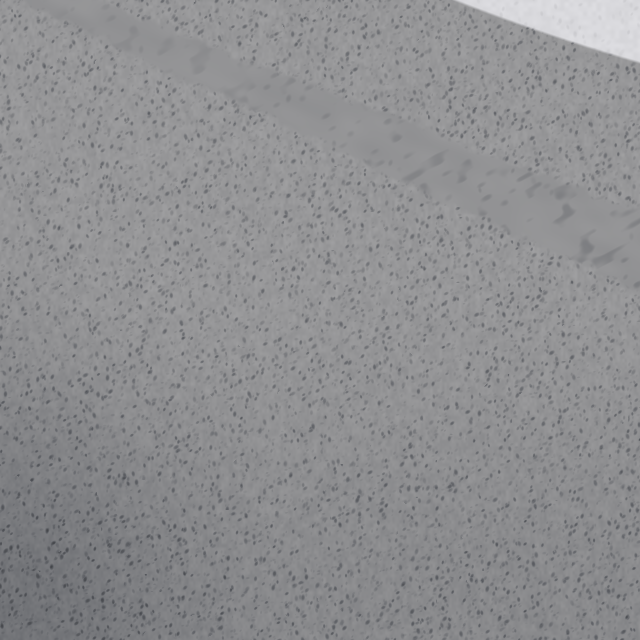
A Shadertoy shader for this texture:

```glsl
float hash(vec2 p) {
    vec3 q = fract(vec3(p.xyx) * 0.1031);
    q += dot(q, q.yzx + 33.33);
    return fract((q.x + q.y) * q.z);
}

float valueNoise(vec2 p) {
    vec2 cell = floor(p), f = fract(p);
    f = f * f * (3.0 - 2.0 * f);
    float low = mix(hash(cell), hash(cell + vec2(1, 0)), f.x);
    float high = mix(hash(cell + vec2(0, 1)), hash(cell + vec2(1, 1)), f.x);
    return mix(low, high, f.y);
}

vec2 rotate(vec2 p, float angle) {
    float c = cos(angle), s = sin(angle);
    return vec2(c * p.x - s * p.y, s * p.x + c * p.y);
}

// Soft, upright ellipses scattered one per cell; returns their darkness.
float grains(vec2 uv, float frequency, float density, float seed) {
    vec2 p = uv * frequency;
    vec2 home = floor(p);
    float darkness = 0.0;
    for (int y = -1; y <= 1; y++) {
        for (int x = -1; x <= 1; x++) {
            vec2 cell = home + vec2(x, y);
            vec2 id = cell + seed;
            float present = step(hash(id + 11.3), density);
            vec2 centre = cell + vec2(hash(id + 23.7), hash(id + 41.1));
            float tilt = 0.35 + 1.5 * (hash(id + 57.9) - 0.5);
            vec2 radius = vec2(0.30, 0.48) * mix(0.7, 1.2, hash(id + 73.2));
            float d = length(rotate(p - centre, tilt) / radius);
            float strength = mix(0.35, 1.0, hash(id + 91.6));
            darkness = max(darkness, present * strength * smoothstep(1.25, 0.25, d));
        }
    }
    return darkness;
}

// Broad light falloff towards the bottom and the lower left corner.
float shading(vec2 uv) {
    float bottom = smoothstep(0.6, 0.0, uv.y);
    float corner = smoothstep(0.65, 0.0, length(uv * vec2(1.3, 1.0)));
    float left = smoothstep(0.25, 0.0, uv.x) * smoothstep(1.0, 0.3, uv.y);
    return 0.595 - 0.055 * bottom - 0.075 * corner - 0.015 * left;
}

float speckledStone(vec2 uv, float light) {
    float patches = valueNoise(uv * 17.0 + 5.0);
    float density = mix(0.20, 0.44, patches) + 0.07 * uv.x;
    float dark = grains(uv, 105.0, density, 3.0);
    float faint = grains(rotate(uv, 0.4) + 2.0, 135.0, 0.35, 211.0);
    float mottling = valueNoise(uv * vec2(150.0, 95.0)) - 0.5;
    float fine = valueNoise(uv * vec2(270.0, 190.0) + 37.0) - 0.5;
    return light - 0.17 * dark - 0.055 * faint + 0.035 * mottling + 0.03 * fine;
}

// Blurred strip with faint smears that grow stronger to the right.
float smoothBand(vec2 uv, float light) {
    vec2 along = rotate(uv, 0.41);
    float broad = valueNoise(along * vec2(22.0, 45.0)) - 0.5;
    float smear = valueNoise(rotate(uv, -0.5) * vec2(50.0, 95.0) + 19.0);
    float marks = smoothstep(0.62, 0.95, smear) * mix(0.02, 0.08, uv.x);
    float fleck = grains(uv, 70.0, 0.04, 307.0);
    return light - 0.02 + 0.03 * broad - marks - 0.06 * fleck;
}

float bandMask(vec2 uv) {
    float centre = 1.035 - 0.43 * uv.x;
    float halfWidth = 0.022 + 0.04 * uv.x;
    float ragged = 0.014 * (valueNoise(uv * 55.0) - 0.5);
    float d = abs(uv.y - centre) - halfWidth + ragged;
    return smoothstep(0.006, -0.006, d);
}

float cornerMask(vec2 uv) {
    float t = uv.x - 0.71;
    float edge = 1.0 - 0.39 * t + 0.18 * t * t;
    return smoothstep(-0.003, 0.003, uv.y - edge);
}

vec3 paleSurface(vec2 uv) {
    float grain = valueNoise(uv * 140.0 + 71.0) - 0.5;
    float fleck = grains(uv, 95.0, 0.25, 401.0);
    return vec3(0.85, 0.85, 0.865) + 0.035 * grain - 0.05 * fleck;
}

void mainImage(out vec4 fragColor, in vec2 fragCoord) {
    vec2 uv = fragCoord / iResolution.xy;
    float light = shading(uv);
    float grey = mix(speckledStone(uv, light), smoothBand(uv, light), bandMask(uv));

    // Darker tones lean slightly towards blue.
    float coolness = smoothstep(0.62, 0.38, grey);
    vec3 color = grey + mix(vec3(0.0, 0.0, 0.006), vec3(-0.008, 0.0, 0.018), coolness);

    color = mix(color, paleSurface(uv), cornerMask(uv));
    fragColor = vec4(color, 1.0);
}
```
